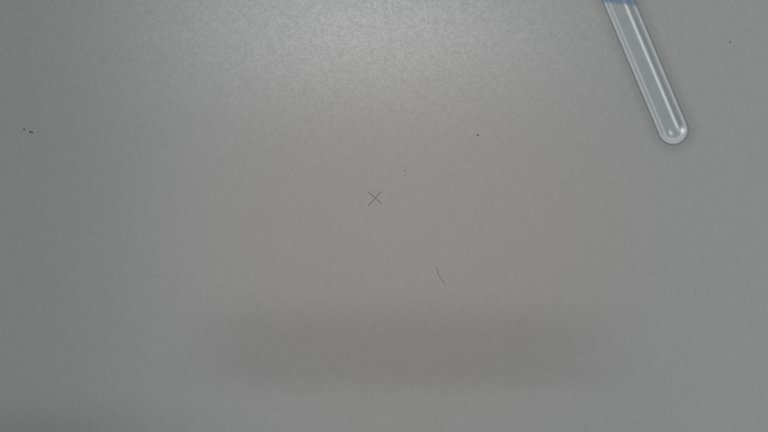
Give the GLSL for this texture, as a Shadertoy shader.

```glsl
// A pale matte tabletop under a soft overhead reflection, with a glass test tube
// at the upper right and a few stray fibres. Broad Gaussian lights shade the table,
// hashed value noise gives it grain, and a capsule distance shapes the tube.

float hash(vec2 cell) {
    vec3 q = fract(vec3(cell.xyx) * 0.1031);
    q += dot(q, q.yzx + 33.33);
    return fract((q.x + q.y) * q.z);
}

float valueNoise(vec2 p) {
    vec2 cell = floor(p);
    vec2 f = fract(p);
    f = f * f * (3.0 - 2.0 * f);
    float low = mix(hash(cell), hash(cell + vec2(1, 0)), f.x);
    float high = mix(hash(cell + vec2(0, 1)), hash(cell + vec2(1, 1)), f.x);
    return mix(low, high, f.y);
}

float softSpot(vec2 p, vec2 centre, vec2 size) {
    vec2 d = (p - centre) / size;
    return exp(-dot(d, d));
}

float segmentDistance(vec2 p, vec2 a, vec2 b) {
    vec2 along = b - a;
    float t = clamp(dot(p - a, along) / dot(along, along), 0.0, 1.0);
    return length(p - a - along * t);
}

// Antialiased coverage of a line with the given half width
float stroke(float dist, float halfWidth, float aa) {
    return 1.0 - smoothstep(halfWidth - aa, halfWidth + aa, dist);
}

// Soft ridge centred on zero
float ridge(float x, float width) {
    return exp(-x * x / (width * width));
}

vec3 tableColor(vec2 p) {
    float light = mix(0.475, 0.52, smoothstep(0.0, 0.55, p.x));
    light += 0.035 * softSpot(p, vec2(0.92, 0.62), vec2(0.55, 0.42));
    float glow = softSpot(p, vec2(0.84, 0.96), vec2(0.43, 0.2));
    light += 0.115 * glow;
    light += 0.012 * smoothstep(1.35, 1.75, p.x);

    // Wide dim reflection across the lower part
    float bandX = smoothstep(0.35, 0.6, p.x) * (1.0 - smoothstep(1.2, 1.55, p.x));
    float bandY = smoothstep(0.06, 0.15, p.y) * (1.0 - smoothstep(0.22, 0.34, p.y));
    light -= 0.032 * bandX * bandY;
    light -= 0.035 * softSpot(p, vec2(0.1, 0.0), vec2(0.35, 0.06));

    // Cool edges, slightly warm middle
    float warmth = softSpot(p, vec2(0.95, 0.45), vec2(0.55, 0.5));
    vec3 tint = mix(vec3(-0.009, 0.004, 0.0), vec3(0.009, -0.002, -0.005), warmth);

    float grain = valueNoise(p * 290.0) + 0.6 * valueNoise(p * 130.0 + 17.0) - 0.8;
    light += grain * (0.014 + 0.045 * glow);
    return vec3(light) + tint;
}

// Capsule in its own frame: "across" runs to the right, "along" toward the round end
vec3 addTube(vec3 color, vec2 p, vec2 top, vec2 end, float radius, float aa) {
    vec2 axis = normalize(end - top);
    vec2 side = vec2(-axis.y, axis.x);
    float along = dot(p - end, axis);
    float across = dot(p - end, side);
    float dist = segmentDistance(p, top, end) - radius;
    float inside = 1.0 - smoothstep(-aa, aa, dist);
    float shaft = inside * (1.0 - smoothstep(-0.005, 0.012, along));

    color -= 0.035 * ridge(dist - 0.006, 0.012) * (1.0 - inside);
    color = mix(color, color * 0.99 + vec3(-0.008, 0.004, 0.012), inside);
    color -= 0.09 * ridge(dist + 0.001, 0.0025);
    color += 0.10 * inside * ridge(dist + 0.006, 0.003);

    // Long reflections on the glass wall
    color += 0.22 * shaft * ridge(across - 0.011, 0.0035);
    color += 0.09 * shaft * ridge(across + 0.021, 0.003);
    color -= 0.06 * shaft * ridge(across - 0.020, 0.004);

    // Curved base with glints
    float bowl = ridge(length(vec2(across, along)) - 0.023, 0.004);
    color += 0.12 * inside * bowl * smoothstep(-0.01, 0.015, along);
    color += 0.26 * softSpot(vec2(across, along), vec2(0.019, 0.010), vec2(0.006));
    color += 0.20 * softSpot(vec2(across, along), vec2(-0.008, 0.005), vec2(0.004, 0.007));

    // Blue edge of the stopper
    float stopper = inside * smoothstep(0.985, 0.997, p.y + 0.12 * across);
    return mix(color, vec3(0.35, 0.44, 0.53), 0.75 * stopper);
}

// Fibres and specks lying on the table
float debris(vec2 p, float aa) {
    float cross1 = segmentDistance(p, vec2(0.852, 0.556), vec2(0.882, 0.530));
    float cross2 = segmentDistance(p, vec2(0.882, 0.556), vec2(0.854, 0.525));
    float curl = min(segmentDistance(p, vec2(1.011, 0.383), vec2(1.014, 0.366)),
                     segmentDistance(p, vec2(1.014, 0.366), vec2(1.029, 0.343)));
    float marks = 0.17 * stroke(min(cross1, cross2), 0.0008, aa);
    marks = max(marks, 0.13 * stroke(curl, 0.0007, aa));
    marks += 0.28 * stroke(length(p - vec2(1.106, 0.6875)), 0.0018, aa);
    marks += 0.16 * stroke(length(p - vec2(0.937, 0.604)), 0.0014, aa);
    marks += 0.25 * stroke(length(p - vec2(0.056, 0.701)), 0.0018, aa);
    marks += 0.25 * stroke(segmentDistance(p, vec2(0.069, 0.695), vec2(0.075, 0.693)), 0.0014, aa);
    return marks + 0.08 * stroke(length(p - vec2(1.69, 0.903)), 0.003, aa);
}

void mainImage(out vec4 fragColor, in vec2 fragCoord) {
    vec2 p = fragCoord / iResolution.y;
    float aa = 0.8 / iResolution.y;
    vec3 color = tableColor(p);
    color = addTube(color, p, vec2(1.425, 1.015), vec2(1.558, 0.700), 0.036, aa);
    color -= debris(p, aa);
    fragColor = vec4(clamp(color, 0.0, 1.0), 1.0);
}
```
